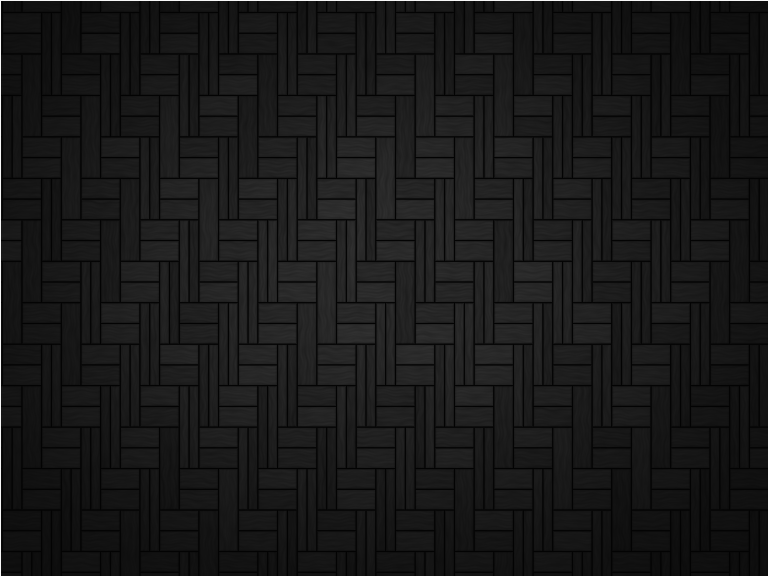
Give the GLSL for this pattern, as a WebGL 2 fragment shader.

```glsl
#version 300 es
precision highp float;

uniform vec2 u_resolution;
out vec4 fragColor;

// Sizes in canvas heights
const vec2 PITCH = vec2(0.03413, 0.07198);
const vec2 OFFSET = vec2(0.0040, 0.0217);
const float GAP_HALF = 0.0011;
const float RIM = 0.00174;

const vec3 WOOD_LIT = vec3(0.165);
const vec3 WOOD_DIM = vec3(0.060);
const vec3 GAP_COLOR = vec3(0.012);
const vec3 RIM_COLOR = vec3(0.97);

struct Plank {
    vec2 local;   // position from its corner, x along the grain
    vec2 size;
    float seed;
    float lying;  // 1 when the grain runs across the canvas
};

float hash(vec2 p) {
    vec3 q = fract(vec3(p.xyx) * 0.1031);
    q += dot(q, q.yzx + 33.33);
    return fract((q.x + q.y) * q.z);
}

// Distance to the nearest scattered cell point
float cellular(vec2 p) {
    vec2 cell = floor(p);
    float nearest = 2.0;
    for (int j = -1; j <= 1; j++) {
        for (int i = -1; i <= 1; i++) {
            vec2 id = cell + vec2(i, j);
            vec2 point = id + vec2(hash(id), hash(id + 57.3));
            nearest = min(nearest, length(point - p));
        }
    }
    return nearest;
}

// Stepped weave: pairs of lying planks beside planks standing two rows tall
Plank findPlank(vec2 p, vec2 pitch) {
    vec2 grid = p / pitch;
    vec2 cell = floor(grid);
    vec2 f = grid - cell;
    float phase = mod(cell.x + cell.y, 4.0);
    Plank plank;
    if (phase < 2.0) {
        float part = floor(f.y * 2.0);
        plank.size = pitch * vec2(2.0, 0.5);
        plank.local = vec2(f.x + phase, f.y - 0.5 * part) * pitch;
        plank.seed = hash(vec2(cell.x - phase, cell.y * 2.0 + part) + 71.0);
        plank.lying = 1.0;
    } else {
        vec2 start = vec2(cell.x, cell.y - phase + 2.0);
        float width = hash(start + 113.0) < 0.3 ? 1.0 : 0.5;
        float part = floor(f.x / width);
        plank.size = vec2(2.0 * pitch.y, width * pitch.x);
        plank.local = vec2((f.y + phase - 2.0) * pitch.y, (f.x - part * width) * pitch.x);
        plank.seed = hash(vec2(start.x * 2.0 + part, start.y) + 211.0);
        plank.lying = 0.0;
    }
    return plank;
}

float edgeDistance(vec2 local, vec2 size) {
    vec2 d = min(local, size - local);
    return min(d.x, d.y);
}

// Wavy fibres with stretched flecks, roughly -1 to 1
float woodGrain(vec2 p, float seed) {
    float shift = seed * 40.0;
    float across = p.y + 0.0018 * sin(p.x * 75.0 + shift) + 0.0008 * sin(p.x * 190.0 - shift);
    float fibres = 0.5 * sin(across * 520.0 + shift) + 0.3 * sin(across * 1130.0 + shift * 2.3);
    float flecks = cellular(vec2(p.x * 32.0, across * 230.0) + seed * 300.0);
    return 0.45 * fibres + 1.3 * (0.5 - flecks);
}

// Soft light falling off from the middle
vec3 lightAt(vec2 uv, vec3 lit, vec3 dim) {
    float radius = length(uv - vec2(0.49, 0.53));
    return mix(lit, dim, smoothstep(0.0, 0.72, radius));
}

void main() {
    float pixel = 1.0 / u_resolution.y;
    vec2 uv = gl_FragCoord.xy / u_resolution;
    vec2 fromTop = vec2(gl_FragCoord.x, u_resolution.y - gl_FragCoord.y) * pixel;

    // Wood tone and grain
    Plank plank = findPlank(fromTop - OFFSET, PITCH);
    float grain = woodGrain(plank.local, plank.seed);
    float tone = 0.92 + 0.22 * (plank.seed - 0.5) + 0.08 * plank.lying;
    vec3 color = lightAt(uv, WOOD_LIT, WOOD_DIM) * (tone + 0.15 * grain);

    // Bevel and dark gaps
    float edge = edgeDistance(plank.local, plank.size);
    color *= mix(0.82, 1.0, smoothstep(0.0, 0.005, edge));
    float soft = 0.6 * pixel;
    color = mix(GAP_COLOR, color, smoothstep(GAP_HALF - soft, GAP_HALF + soft, edge));

    // Pale rim along the top and left
    float border = min(fromTop.x, fromTop.y);
    float cover = clamp((RIM - border) / pixel + 0.5, 0.0, 1.0);
    fragColor = vec4(mix(color, RIM_COLOR, cover), 1.0);
}
```
